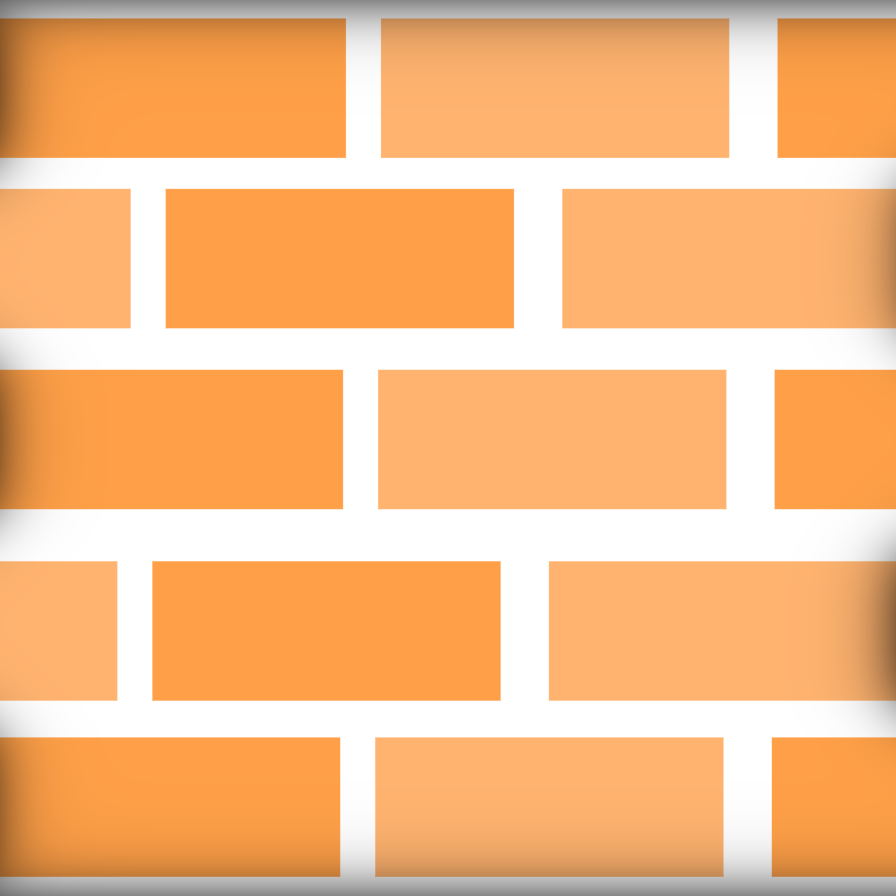
This pattern is drawn by a WebGL 1 fragment shader. Its source:

```glsl
precision mediump float;

// Five loose courses of flat orange bricks on white mortar, two tones alternating.
// Each course repeats a pair of bricks; a soft inner shadow follows the wall's
// stepped outline, so only courses ending near the canvas border darken there.

uniform vec2 u_resolution;

const int ROWS = 5;
const vec2 BRICK = vec2(0.3887, 0.1556);      // width, height
const float NARROW_GAP = 0.0391;              // joint inside a pair
const float WIDE_GAP = 0.0539;                // joint between pairs
const float PERIOD = 2.0 * BRICK.x + NARROW_GAP + WIDE_GAP;
const float FIRST_ROW = 0.0984;               // centre of the top course
const float ROW_STEP = 0.2006;
const vec3 ROW_WOBBLE = vec3(-0.0068, -0.0072, 0.0023);
const float SHADOW_BLUR = 0.036;
const float SHADOW_GROW = 0.010;              // mortar joined to a course's end
const float OUTLINE_MARGIN = 0.0025;          // outline beyond top and bottom
const vec3 MORTAR = vec3(1.0);
const vec3 DEEP_ORANGE = vec3(1.0, 0.627, 0.282);
const vec3 PALE_ORANGE = vec3(1.0, 0.702, 0.435);

// Uneven course heights, measured downward from the top.
float rowCentre(float row) {
  vec3 waves = sin(row * 0.785398 * vec3(1.0, 2.0, 3.0));
  return FIRST_ROW + row * ROW_STEP + dot(ROW_WOBBLE, waves);
}

// Right end of a course's first brick, drifting slightly down the wall.
float firstBrickEnd(float row, float odd) {
  return mix(0.3861 - 0.0016 * row, 0.1533 - 0.00745 * row, odd);
}

float boxDistance(vec2 p, vec2 halfSize) {
  vec2 d = abs(p) - halfSize;
  return max(d.x, d.y);
}

float coverage(float dist, float pixel) {
  return 1.0 - smoothstep(-pixel, pixel, dist);
}

// Approximates a step edge blurred by a Gaussian.
float blurredStep(float x) {
  return 1.0 / (1.0 + exp(-1.702 * x / SHADOW_BLUR));
}

void main() {
  vec2 p = gl_FragCoord.xy / u_resolution;
  p.y = 1.0 - p.y;
  float pixel = 0.8 / min(u_resolution.x, u_resolution.y);

  vec3 color = MORTAR;
  float sideShadow = 0.0;

  for (int i = 0; i < ROWS; i++) {
    float row = float(i);
    float odd = mod(row, 2.0);
    float y = p.y - rowCentre(row);
    float firstEnd = firstBrickEnd(row, odd);
    float wallLeft = firstEnd - BRICK.x;
    float wallRight = firstEnd + PERIOD;

    // Repeating pair of bricks, swapping tones on odd courses
    float x = mod(p.x - wallLeft + 0.5 * WIDE_GAP, PERIOD) - 0.5 * WIDE_GAP;
    vec2 local = vec2(x - 0.5 * BRICK.x, y);
    float first = coverage(boxDistance(local, 0.5 * BRICK), pixel);
    local.x -= BRICK.x + NARROW_GAP;
    float second = coverage(boxDistance(local, 0.5 * BRICK), pixel);
    color = mix(color, mix(DEEP_ORANGE, PALE_ORANGE, odd), first);
    color = mix(color, mix(PALE_ORANGE, DEEP_ORANGE, odd), second);

    // Shadow cast inward from the ends of this course
    float reach = 0.5 * BRICK.y + SHADOW_GROW;
    float band = blurredStep(y + reach) - blurredStep(y - reach);
    float ends = blurredStep(wallLeft - p.x) + blurredStep(p.x - wallRight);
    sideShadow += band * ends;
  }

  // Shadow along the top and bottom of the wall
  float top = blurredStep(-p.y - OUTLINE_MARGIN);
  float bottom = blurredStep(p.y - 1.0 - OUTLINE_MARGIN);
  float light = (1.0 - top) * (1.0 - bottom) * (1.0 - min(sideShadow, 1.0));

  gl_FragColor = vec4(color * light, 1.0);
}
```
